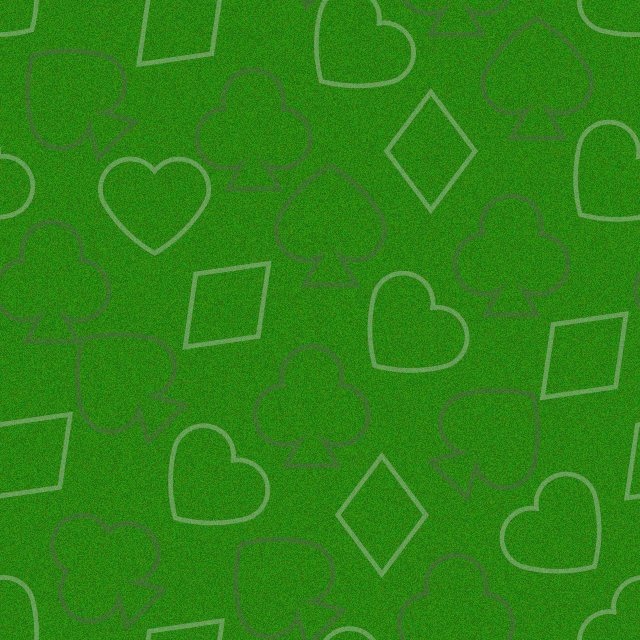
A WebGL 1 fragment shader for this pattern:

```glsl
precision highp float;

// Green felt strewn with outlined card suits: pale hearts and diamonds, dusky
// clubs and spades. Suits sit on a jittered, wrapped lattice and are drawn as
// distance-field outlines; a fine hashed grain in each channel makes the felt.

uniform vec2 u_resolution;

const float UNITS = 768.0;        // suit design units across the canvas
const float GRAIN_CELLS = 768.0;  // grain cells across the canvas
const float SUIT_COUNT = 25.0;
const float JITTER = 0.015;
const float LINE_HALF_WIDTH = 2.8;
const float INK_OPACITY = 0.32;

const vec3 FELT = vec3(0.16, 0.515, 0.06);
const vec3 GRAIN_RANGE = vec3(0.18, 0.17, 0.08);
const vec3 PALE_INK = vec3(0.93, 0.85, 0.95);
const vec3 DUSKY_INK = vec3(0.43, 0.30, 0.43);

float hash(vec2 p) {
  vec3 q = fract(vec3(p.xyx) * vec3(0.1031, 0.1030, 0.0973));
  q += dot(q, q.yzx + 33.33);
  return fract((q.x + q.y) * q.z);
}

float circle(vec2 p, vec2 center, float radius) {
  return length(p - center) - radius;
}

vec2 rotate(vec2 p, float angle) {
  float c = cos(angle), s = sin(angle);
  return vec2(c * p.x - s * p.y, s * p.x + c * p.y);
}

// Round lobe joined by a tangent, wider arc to a tip at y = -77.
float heart(vec2 p) {
  p.x = abs(p.x);
  vec2 lobe = vec2(29.0, 0.0);
  vec2 arc = vec2(-84.5, 69.4);
  vec2 seam = lobe - arc;
  vec2 fromArc = p - arc;
  bool onArc = seam.x * fromArc.y < seam.y * fromArc.x;
  return onArc ? length(fromArc) - 169.0 : circle(p, lobe, 36.0);
}

float diamond(vec2 p) {
  vec2 halfSize = vec2(53.0, 71.0);
  float slope = halfSize.x * halfSize.y / length(halfSize);
  return (dot(abs(p), 1.0 / halfSize) - 1.0) * slope;
}

// Triangular foot with its apex at y = 10 and its base at y = 66.
float stem(vec2 p) {
  float side = dot(vec2(abs(p.x), p.y - 10.0), vec2(0.874, -0.486));
  return max(side, p.y - 66.0);
}

float spade(vec2 p) {
  return min(heart(p), stem(p));
}

float club(vec2 p) {
  float sides = circle(vec2(abs(p.x), p.y), vec2(32.0, 5.0), 36.0);
  float top = circle(p, vec2(0.0, -41.0), 36.0);
  float core = circle(p, vec2(0.0, 2.0), 24.0);
  return min(min(sides, top), min(core, stem(p)));
}

// Suits in order: heart, diamond, club, spade. Black suits have y downward.
float suitDistance(vec2 p, float suit) {
  vec2 flipped = vec2(p.x, -p.y - 5.0);
  if (suit < 0.5) return heart(p - vec2(0.0, 20.0));
  if (suit < 1.5) return diamond(p);
  if (suit < 2.5) return club(flipped);
  return spade(flipped);
}

float outline(float dist, float pixel) {
  float edge = 0.6 * pixel;
  return 1.0 - smoothstep(LINE_HALF_WIDTH - edge, LINE_HALF_WIDTH + edge, abs(dist));
}

// Coverage of the pale (x) and dusky (y) outlines.
vec2 scatteredSuits(vec2 uv, float pixel) {
  vec2 ink = vec2(0.0);
  for (float i = 0.0; i < SUIT_COUNT; i++) {
    vec2 jitter = vec2(hash(vec2(i, 3.0)), hash(vec2(i, 17.0))) - 0.5;
    vec2 center = i * vec2(1.0, 7.0) / SUIT_COUNT + JITTER * jitter;
    vec2 p = (fract(uv - center + 0.5) - 0.5) * UNITS;

    // About half stand upright; the rest lean an eighth turn either way.
    float pick = hash(vec2(i, 41.0));
    float lean = step(0.73, pick) - step(pick, 0.27);
    float suit = mod(i + 2.0 * floor(i / 4.0), 4.0);
    float line = outline(suitDistance(rotate(p, lean * 0.7854), suit), pixel);
    ink = max(ink, suit < 1.5 ? vec2(line, 0.0) : vec2(0.0, line));
  }
  return ink;
}

vec3 feltColor(vec2 uv) {
  vec2 cell = floor(uv * GRAIN_CELLS);
  vec3 grain = vec3(hash(cell), hash(cell + 719.0), hash(cell + 1543.0)) - 0.5;
  return max(FELT + GRAIN_RANGE * grain, 0.0);
}

void main() {
  float side = min(u_resolution.x, u_resolution.y);
  vec2 uv = gl_FragCoord.xy / side;
  vec2 ink = scatteredSuits(uv, UNITS / side);

  vec3 color = feltColor(uv);
  color = mix(color, DUSKY_INK, INK_OPACITY * ink.y);
  color = mix(color, PALE_INK, INK_OPACITY * ink.x);
  gl_FragColor = vec4(color, 1.0);
}
```
